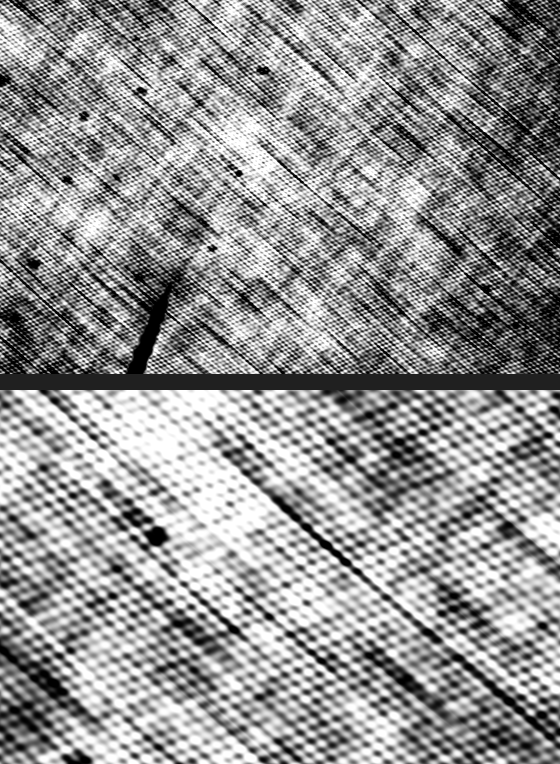
Top: the whole. Bottom: its middle third, enlarged.
A Shadertoy shader for this texture:

```glsl
#define WARP_ANGLE -0.73
#define WEFT_ANGLE 0.36
#define CREASE_ANGLE 0.87
#define WARP_THREADS 98.0
#define WEFT_THREADS 94.0
#define WEAVE_DEPTH 0.18
#define STREAK_DEPTH 0.60
#define CLOUD_DEPTH 0.29
#define EXPOSURE 0.59
#define SPOTS 14
#define TEAR_BASE vec2(0.352, -0.02)
#define TEAR_TIP vec2(0.456, 0.245)

const float TAU = 6.2831853;

vec2 hash2(vec2 cell) {
    vec3 q = fract(cell.xyx * vec3(0.1031, 0.1030, 0.0973));
    q += dot(q, q.yzx + 33.33);
    return fract((q.xx + q.yz) * q.zy);
}

float cornerSlope(vec2 cell, vec2 offset) {
    float angle = TAU * hash2(cell).x;
    return dot(vec2(cos(angle), sin(angle)), offset);
}

float gradientNoise(vec2 p) {
    vec2 i = floor(p), f = p - i;
    vec2 w = f * f * f * (f * (f * 6.0 - 15.0) + 10.0);
    vec2 e = vec2(1.0, 0.0);
    float low = mix(cornerSlope(i, f), cornerSlope(i + e, f - e), w.x);
    float high = mix(cornerSlope(i + e.yx, f - e.yx), cornerSlope(i + 1.0, f - 1.0), w.x);
    return mix(low, high, w.y);
}

float clouds(vec2 p) {
    float sum = 0.0, gain = 1.0;
    for (int octave = 0; octave < 5; octave++) {
        sum += gain * gradientNoise(p);
        p = mat2(1.6, 1.2, -1.2, 1.6) * p + 17.3;
        gain *= 0.78;
    }
    return sum;
}

// Position along a thread direction (x) and across it (y)
vec2 threadSpace(vec2 p, float angle) {
    vec2 along = vec2(cos(angle), sin(angle));
    return vec2(dot(p, along), dot(p, vec2(-along.y, along.x)));
}

// Long uneven threads, with a few strong dark ones
float streaks(vec2 t) {
    float fine = gradientNoise(t * vec2(7.0, 90.0) + 40.0);
    float broad = gradientNoise(t * vec2(2.5, 36.0) + 90.0);
    float heavy = smoothstep(0.14, 0.5, gradientNoise(t * vec2(4.0, 72.0) + 7.0));
    return 0.6 * fine + 0.26 * broad - 0.72 * heavy;
}

float spotShade(vec2 p, float aspect) {
    float shade = 0.0;
    float ragged = 0.007 * gradientNoise(p * 55.0);
    for (int i = 0; i < SPOTS; i++) {
        vec2 centre = hash2(vec2(float(i) + 3.0, 71.0)) * vec2(aspect, 1.0);
        float radius = mix(0.003, 0.012, hash2(vec2(float(i), 19.0)).x);
        float d = length((p - centre) * vec2(0.85, 1.1)) + ragged - radius;
        shade = max(shade, 1.0 - smoothstep(-0.004, 0.009, d));
    }
    return shade;
}

// Signed distance to the tapered tear
float tearDistance(vec2 p) {
    vec2 axis = TEAR_TIP - TEAR_BASE, q = p - TEAR_BASE;
    float t = clamp(dot(q, axis) / dot(axis, axis), 0.0, 1.0);
    float width = mix(0.023, 0.019, t) * (1.0 - smoothstep(0.65, 1.1, t));
    return length(q - axis * t) - width + 0.008 * gradientNoise(p * 42.0);
}

void mainImage(out vec4 fragColor, in vec2 fragCoord) {
    vec2 p = fragCoord / iResolution.y;
    float aspect = iResolution.x / iResolution.y;

    // Slightly bent cloth
    vec2 bent = p + 0.010 * vec2(gradientNoise(p * 2.3), gradientNoise(p * 2.3 + 31.0));
    vec2 warp = threadSpace(bent, WARP_ANGLE);
    vec2 weft = threadSpace(bent, WEFT_ANGLE);
    vec2 crease = threadSpace(bent, CREASE_ANGLE);

    // Uneven light: pale centre and upper left, dark right side and lower left
    float light = EXPOSURE + CLOUD_DEPTH * clouds(p * 3.6 + 5.0);
    light -= 0.28 * smoothstep(0.62, 1.05, p.x / aspect + 0.12 * (0.5 - p.y));
    light -= 0.12 * smoothstep(0.45, 0.0, p.y) * smoothstep(0.9, 0.1, p.x);
    light += 0.10 * exp(-6.0 * dot(p - vec2(0.7, 0.72), p - vec2(0.7, 0.72)));

    // Thread streaks, with soft creases across them
    light += STREAK_DEPTH * streaks(warp);
    light += 0.28 * gradientNoise(crease * vec2(4.0, 24.0) + 60.0);
    light += 0.22 * gradientNoise(crease * vec2(9.0, 60.0) + 13.0);
    light += 0.22 * gradientNoise(weft * vec2(20.0, 82.0) + 25.0);

    // Bright pinholes between the threads
    float holes = cos(TAU * warp.y * WARP_THREADS) + 0.85 * cos(TAU * weft.y * WEFT_THREADS);
    light += WEAVE_DEPTH * holes * (1.0 + 0.8 * gradientNoise(p * 20.0));
    light += 0.32 * gradientNoise(p * 90.0);

    // Specks, tear and the shadow about its tip
    light -= 0.70 * spotShade(p, aspect);
    light -= 0.22 * exp(-220.0 * dot(p - TEAR_TIP, p - TEAR_TIP));
    float tone = smoothstep(-0.08, 1.08, light);
    float edge = 0.002 + 1.0 / iResolution.y;
    tone *= smoothstep(-edge, edge, tearDistance(p));

    fragColor = vec4(vec3(tone), 1.0);
}
```
